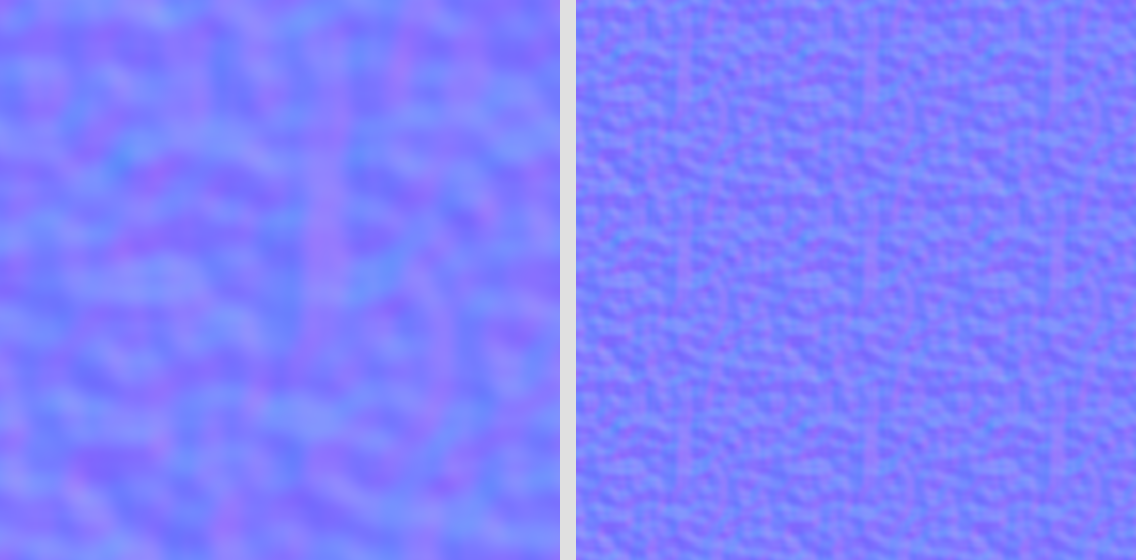
Left: one tile. Right: repeated 3 by 3.
Write a WebGL 1 fragment shader that draws this texture map.

```glsl
precision highp float;
// Tiling tangent-space normal map of a softly rippled, bumpy surface.

uniform vec2 u_resolution;

#define COARSE_CELLS 6.0    // whole noise cells per tile, so every layer wraps
#define MAIN_CELLS   12.0
#define FINE_CELLS   18.0
#define COARSE_AMP   0.70
#define MAIN_AMP     0.75
#define FINE_AMP     0.10
#define BUMP         0.0115 // steepness of the surface
#define STEP         0.004  // sampling distance for the slope

const float TAU = 6.2831853;

float hash(vec2 p) {
  vec3 q = fract(vec3(p.xyx) * 0.1031);
  q += dot(q, q.yzx + 33.33);
  return fract((q.x + q.y) * q.z);
}

// Unit gradient at a lattice point, repeating every `cells` points
vec2 latticeGradient(vec2 corner, float cells, float seed) {
  float angle = TAU * hash(mod(corner, cells) + seed);
  return vec2(cos(angle), sin(angle));
}

// Periodic gradient noise with quintic interpolation
float gradientNoise(vec2 p, float cells, float seed) {
  vec2 i = floor(p);
  vec2 f = p - i;
  vec2 w = f * f * f * (f * (f * 6.0 - 15.0) + 10.0);
  vec2 e = vec2(1.0, 0.0);
  float a = dot(latticeGradient(i, cells, seed), f);
  float b = dot(latticeGradient(i + e.xy, cells, seed), f - e.xy);
  float c = dot(latticeGradient(i + e.yx, cells, seed), f - e.yx);
  float d = dot(latticeGradient(i + e.xx, cells, seed), f - e.xx);
  return mix(mix(a, b, w.x), mix(c, d, w.x), w.y);
}

// Layers are shifted so that their lattices do not line up
float height(vec2 uv) {
  return COARSE_AMP * gradientNoise(uv * COARSE_CELLS + 0.37, COARSE_CELLS, 17.0)
       + MAIN_AMP * gradientNoise(uv * MAIN_CELLS, MAIN_CELLS, 53.0)
       + FINE_AMP * gradientNoise(uv * FINE_CELLS + 0.61, FINE_CELLS, 91.0);
}

void main() {
  vec2 uv = gl_FragCoord.xy / u_resolution;

  // Slope by central differences
  vec2 e = vec2(STEP, 0.0);
  vec2 slope = vec2(height(uv + e.xy) - height(uv - e.xy),
                    height(uv + e.yx) - height(uv - e.yx)) / (2.0 * STEP);

  // Pack the unit normal into colour
  vec3 normal = normalize(vec3(-BUMP * slope, 1.0));
  gl_FragColor = vec4(normal * 0.5 + 0.5, 1.0);
}
```
